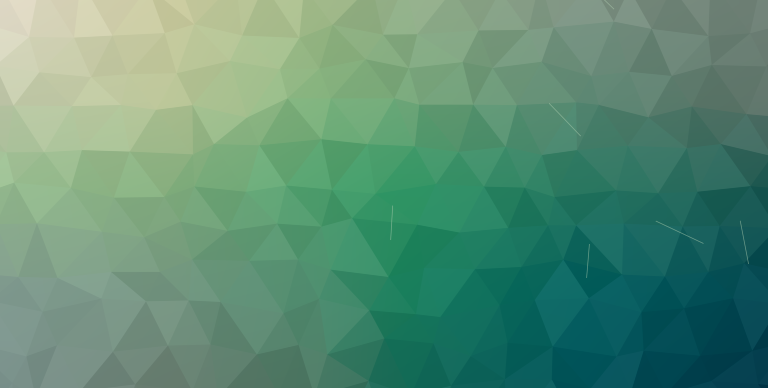
Give the GLSL for this background, as a Shadertoy shader.

```glsl
// Low-poly backdrop: a staggered, jittered grid is split into triangles, and
// each one is tinted from a smooth cream-green-teal colour field.
// Coverage weights smooth the facet edges; a few pale hairlines lie on top.

const vec2 GRID = vec2(17.0, 9.7); // cells across and up the canvas

float hash(vec2 p) {
    vec3 q = fract(vec3(p.xyx) * vec3(0.1031, 0.1030, 0.0973));
    q += dot(q, q.yzx + 33.33);
    return fract((q.x + q.y) * q.z);
}

float ramp(float a, float b, float x) {
    return clamp((x - a) / (b - a), 0.0, 1.0);
}

// Horizontal gradient through six colour stops
vec3 band(float x, vec3 a, vec3 b, vec3 c, vec3 d, vec3 e, vec3 f) {
    vec3 col = mix(a, b, ramp(0.0, 0.22, x));
    col = mix(col, c, ramp(0.22, 0.42, x));
    col = mix(col, d, ramp(0.42, 0.52, x));
    col = mix(col, e, ramp(0.52, 0.76, x));
    return mix(col, f, ramp(0.76, 1.0, x));
}

// Bands stacked from the bottom to the top
vec3 colourField(vec2 uv) {
    vec3 floorBand = band(uv.x, vec3(0.48, 0.57, 0.55), vec3(0.42, 0.50, 0.45),
        vec3(0.29, 0.46, 0.38), vec3(0.09, 0.42, 0.35), vec3(0.01, 0.33, 0.36), vec3(0.0, 0.21, 0.28));
    vec3 lowBand = band(uv.x, vec3(0.52, 0.62, 0.58), vec3(0.45, 0.58, 0.50),
        vec3(0.30, 0.55, 0.43), vec3(0.11, 0.51, 0.37), vec3(0.02, 0.38, 0.38), vec3(0.01, 0.28, 0.32));
    vec3 midBand = band(uv.x, vec3(0.60, 0.75, 0.57), vec3(0.52, 0.69, 0.50),
        vec3(0.29, 0.62, 0.42), vec3(0.18, 0.58, 0.38), vec3(0.16, 0.47, 0.38), vec3(0.12, 0.36, 0.33));
    vec3 highBand = band(uv.x, vec3(0.76, 0.79, 0.67), vec3(0.74, 0.78, 0.60),
        vec3(0.50, 0.69, 0.48), vec3(0.46, 0.65, 0.47), vec3(0.37, 0.54, 0.46), vec3(0.36, 0.44, 0.40));
    vec3 topBand = band(uv.x, vec3(0.89, 0.86, 0.79), vec3(0.80, 0.80, 0.63),
        vec3(0.64, 0.73, 0.54), vec3(0.57, 0.68, 0.53), vec3(0.50, 0.58, 0.52), vec3(0.43, 0.50, 0.46));
    vec3 col = mix(floorBand, lowBand, ramp(0.0, 0.25, uv.y));
    col = mix(col, midBand, ramp(0.25, 0.52, uv.y));
    col = mix(col, highBand, ramp(0.52, 0.75, uv.y));
    return mix(col, topBand, ramp(0.75, 1.0, uv.y));
}

// Grid corner: odd rows slide half a cell, then each corner is jittered
vec2 corner(vec2 id) {
    vec2 jitter = vec2(hash(id + 40.0), hash(id + 91.0)) - 0.5;
    return id + vec2(0.5 * mod(id.y, 2.0), 0.0) + jitter * vec2(0.55, 0.5);
}

float edgeDistance(vec2 p, vec2 a, vec2 b) {
    vec2 e = normalize(b - a);
    return dot(p - a, vec2(e.y, -e.x));
}

// Adds one counter-clockwise facet: weighted colour in rgb, weight in a
void addFacet(inout vec4 sum, vec2 p, vec2 a, vec2 b, vec2 c, float pixel) {
    float d = max(edgeDistance(p, a, b), max(edgeDistance(p, b, c), edgeDistance(p, c, a)));
    float cover = 1.0 - smoothstep(-0.6 * pixel, 0.6 * pixel, d);
    if (cover > 0.0) {
        vec2 centre = (a + b + c) / 3.0;
        float shade = (hash(floor(centre * 37.0)) - 0.5) * 0.065;
        vec3 col = colourField(mix(centre, p, 0.25) / GRID) + shade;
        sum += vec4(col, 1.0) * cover;
    }
}

float segmentDistance(vec2 p, vec2 a, vec2 b) {
    vec2 ab = b - a;
    return length(p - a - ab * clamp(dot(p - a, ab) / dot(ab, ab), 0.0, 1.0));
}

void mainImage(out vec4 fragColor, in vec2 fragCoord) {
    vec2 uv = fragCoord / iResolution.xy;
    vec2 p = uv * GRID;
    float pixel = GRID.y / iResolution.y;
    vec4 sum = vec4(colourField(uv), 1.0) * 0.001;

    // Nearby quads, each cut along its shorter diagonal
    for (int y = -1; y <= 1; y++) {
        for (int x = -2; x <= 1; x++) {
            vec2 id = floor(p) + vec2(x, y);
            vec2 a = corner(id), b = corner(id + vec2(1, 0));
            vec2 c = corner(id + vec2(1, 1)), d = corner(id + vec2(0, 1));
            if (distance(a, c) < distance(b, d)) {
                addFacet(sum, p, a, b, c, pixel);
                addFacet(sum, p, a, c, d, pixel);
            } else {
                addFacet(sum, p, a, b, d, pixel);
                addFacet(sum, p, b, c, d, pixel);
            }
        }
    }
    vec3 col = sum.rgb / sum.a;

    // Pale hairlines, ends given in units of canvas height
    vec4 hairlines[6] = vec4[6](
        vec4(1.012, 0.469, 1.007, 0.383), vec4(1.416, 0.733, 1.496, 0.650),
        vec4(1.691, 0.430, 1.812, 0.373), vec4(1.908, 0.430, 1.929, 0.321),
        vec4(1.519, 0.370, 1.512, 0.285), vec4(1.558, 1.0, 1.582, 0.977));
    for (int i = 0; i < 6; i++) {
        float d = segmentDistance(fragCoord / iResolution.y, hairlines[i].xy, hairlines[i].zw);
        float line = 1.0 - smoothstep(0.0, 0.001 + 0.6 / iResolution.y, d);
        col = mix(col, vec3(0.70, 0.82, 0.70), 0.4 * line);
    }
    fragColor = vec4(clamp(col, 0.0, 1.0), 1.0);
}
```
